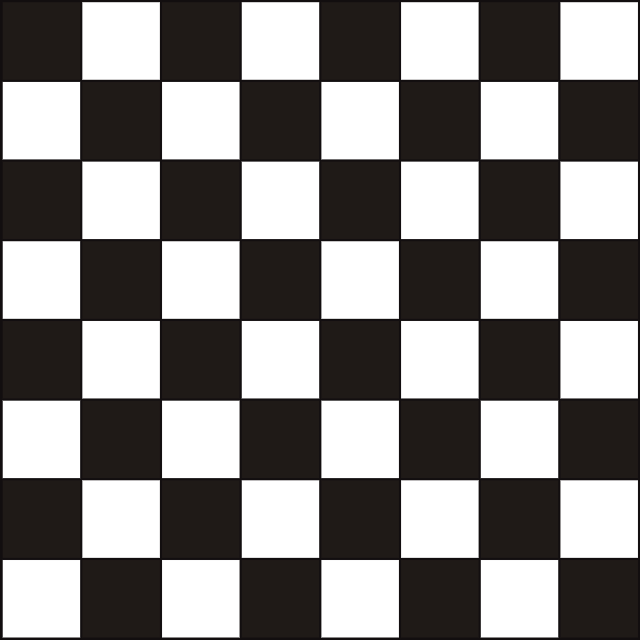
Give the GLSL for this pattern, as a WebGL 2 fragment shader.

```glsl
#version 300 es
precision highp float;

uniform vec2 u_resolution;
out vec4 outColor;

const float CELLS = 8.0;                          // squares across and down
const vec2 BOARD_ORIGIN = vec2(0.0025, 0.0022);   // lower left corner of the board
const float BOARD_SIZE = 0.996;                   // the rest is the outer frame line
const float HALF_LINE = 0.0017;                   // half width of the grid lines
const float EDGE_SOFTNESS = 0.0019;               // least width of a smoothed edge
const vec3 LIGHT_COLOR = vec3(1.0);
const vec3 DARK_COLOR = vec3(0.122, 0.100, 0.090);
const vec3 LINE_COLOR = vec3(0.070, 0.055, 0.060);

// Signed distance to an axis-aligned square, negative inside
float squareDistance(vec2 p, float halfSize) {
    vec2 d = abs(p) - halfSize;
    return max(d.x, d.y);
}

void main() {
    vec2 uv = fract(gl_FragCoord.xy / u_resolution);
    float pitch = BOARD_SIZE / CELLS;

    // Nearest square; the margin belongs to the outermost squares
    vec2 cell = clamp(floor((uv - BOARD_ORIGIN) / pitch), 0.0, CELLS - 1.0);
    vec2 local = uv - BOARD_ORIGIN - (cell + 0.5) * pitch;

    // Alternating fill, light at the lower left
    float isDark = mod(cell.x + cell.y, 2.0);
    vec3 fill = mix(LIGHT_COLOR, DARK_COLOR, isDark);

    // Grid line around each square
    float pixel = 1.0 / min(u_resolution.x, u_resolution.y);
    float blur = 0.5 * max(pixel, EDGE_SOFTNESS);
    float edge = squareDistance(local, 0.5 * pitch - HALF_LINE);
    float line = smoothstep(-blur, blur, edge);

    outColor = vec4(mix(fill, LINE_COLOR, line), 1.0);
}
```
